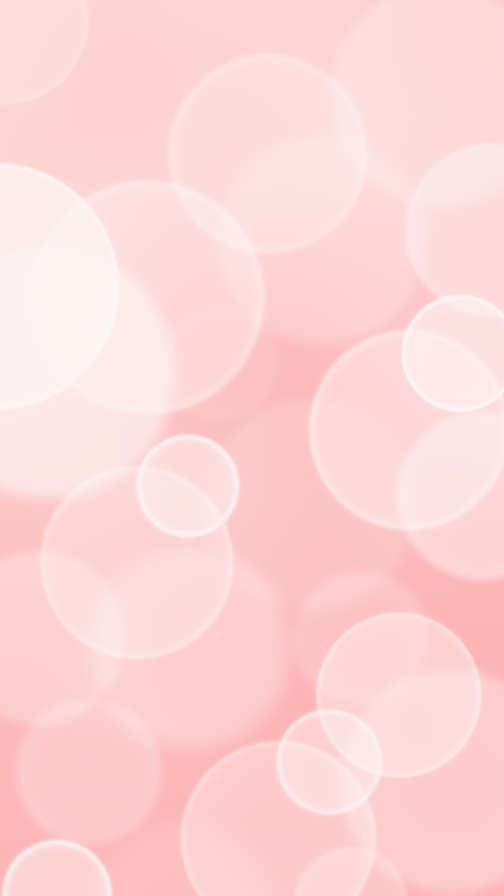
Write a Shadertoy shader that draws this background.

```glsl
// Soft pink bokeh: translucent pale discs with glowing rims over a rose gradient.

const vec3 PALE  = vec3(0.99, 0.850, 0.843);
const vec3 ROSE  = vec3(0.99, 0.705, 0.710);
const vec3 LIGHT = vec3(0.992, 0.965, 0.960);

float hash(float n) {
    return fract(sin(n * 12.9898) * 4375.85);
}

vec2 gradientAt(vec2 cell) {
    float angle = 6.2832 * hash(dot(cell, vec2(1.0, 57.0)) + 3.0);
    return vec2(cos(angle), sin(angle));
}

float gradientNoise(vec2 p) {
    vec2 i = floor(p), f = p - i;
    vec2 u = f * f * f * (f * (f * 6.0 - 15.0) + 10.0);
    vec2 e = vec2(0.0, 1.0);
    float a = dot(gradientAt(i), f);
    float b = dot(gradientAt(i + e.yx), f - e.yx);
    float c = dot(gradientAt(i + e.xy), f - e.xy);
    float d = dot(gradientAt(i + e.yy), f - e.yy);
    return mix(mix(a, b, u.x), mix(c, d, u.x), u.y);
}

// Light gathers at both sides, a little above the middle: 0 to 1.
float sideFocus(vec2 uv) {
    float height = (uv.y - 0.6) / 0.2;
    return smoothstep(0.1, 0.75, abs(2.0 * uv.x - 1.0)) * exp(-height * height);
}

// Diagonal fade from pale upper left to rose lower right, with haze and side glow.
vec3 backdrop(vec2 uv, vec2 p) {
    float haze = 0.25 * gradientNoise(p * 2.3 + 4.0);
    float depth = (1.0 - uv.y) * 0.8 + uv.x * 0.3 + haze;
    vec3 colour = mix(PALE, ROSE, smoothstep(0.0, 0.85, depth));
    return mix(colour, LIGHT, 0.22 * sideFocus(uv));
}

// Opacity of one disc: a nearly flat fill plus a thin band inside the edge.
float discOpacity(vec2 q, float radius, float blur, float fill, float rim) {
    float dist = length(q) - radius;
    float inside = 1.0 - smoothstep(-blur, blur, dist);
    float ratio = min(length(q) / radius, 1.0);
    float band = (dist + blur) / (blur + 0.003);
    return inside * fill * mix(0.9, 1.0, ratio * ratio) + rim * exp(-band * band);
}

// Scatters discs evenly with a low-discrepancy sequence.
vec3 addDiscs(vec3 colour, vec2 p, vec2 canvas, int count, vec2 start,
              vec2 radii, float blur, float fill, float rim, float focusGain) {
    for (int i = 0; i < count; i++) {
        float n = float(i);
        float id = n + 17.0 * start.x + 31.0 * start.y;
        vec2 place = fract(start + n * vec2(0.7549, 0.5698));
        vec2 centre = mix(vec2(-0.03), vec2(1.03), place) * canvas;
        float focus = sideFocus(place) * focusGain;
        float size = min(hash(id) * 0.8 + focus * 0.7, 1.0);
        float radius = mix(radii.x, radii.y, size);
        float soft = max(blur * mix(0.5, 1.5, hash(id + 40.0)), 1.2 / iResolution.x);
        float topFade = mix(1.0, 0.4, smoothstep(0.75, 0.95, place.y));
        float sideGain = mix(0.75, 1.25, abs(2.0 * place.x - 1.0));
        float strength = topFade * sideGain * mix(0.6, 1.4, hash(id + 80.0)) + 0.8 * focus;
        float opacity = discOpacity(p - centre, radius, soft,
                                    fill * strength, rim * min(strength, 1.2));
        colour = mix(colour, LIGHT, clamp(opacity, 0.0, 0.92));
    }
    return colour;
}

void mainImage(out vec4 fragColor, in vec2 fragCoord) {
    vec2 uv = fragCoord / iResolution.xy;
    vec2 p = fragCoord / iResolution.x;
    vec2 canvas = vec2(1.0, iResolution.y / iResolution.x);

    vec3 colour = backdrop(uv, p);

    // Far: large blurred discs.
    colour = addDiscs(colour, p, canvas, 8, vec2(0.10, 0.30),
                      vec2(0.15, 0.25), 0.030, 0.32, 0.0, 1.0);
    // Between: smaller faint discs nested among the others.
    colour = addDiscs(colour, p, canvas, 6, vec2(0.93, 0.45),
                      vec2(0.08, 0.19), 0.012, 0.24, 0.03, 1.0);
    // Middle: large discs with gentle rims.
    colour = addDiscs(colour, p, canvas, 8, vec2(0.02, 0.67),
                      vec2(0.14, 0.245), 0.006, 0.35, 0.15, 1.0);
    // Near: small crisp discs with bright rims.
    colour = addDiscs(colour, p, canvas, 4, vec2(0.38, 0.46),
                      vec2(0.085, 0.135), 0.0035, 0.46, 0.32, 0.2);

    fragColor = vec4(colour, 1.0);
}
```
